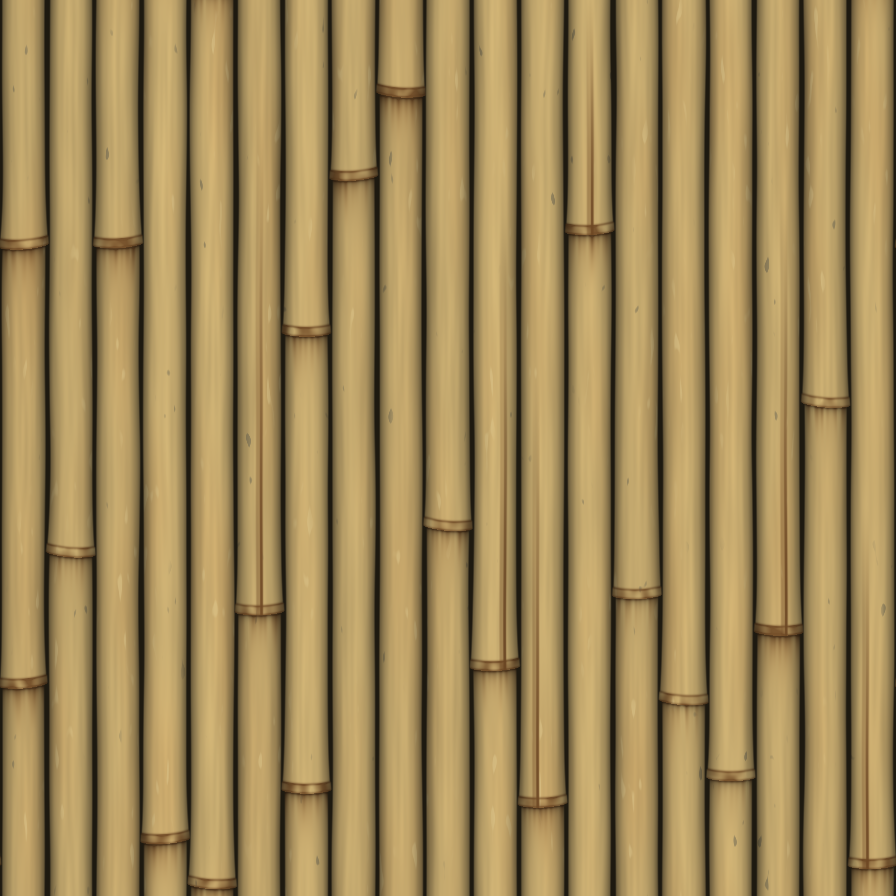
Give the GLSL for this texture, as a Shadertoy shader.

```glsl
// Wall of upright bamboo canes with flared nodes, splits and weathered flecks, tiling both ways.
const float CANES = 19.0;          // canes across
const float HALF_WIDTH = 0.452;    // cane half width, in cane spacings
const float FLARE = 0.062;         // extra half width at a node
const float FLARE_HEIGHT = 0.038;  // decay of the flare, in canvas heights
const float LIP = 0.0105;          // height of the rim at a node
const float SECOND_NODE = 0.15;    // chance of two nodes on a cane
const float SPLIT_CHANCE = 0.45;
const float EDGE_SHADE = 0.52;     // darkening at the sides of a cane
const vec3 STRAW = vec3(0.795, 0.685, 0.447);
const vec3 PALE = vec3(0.86, 0.77, 0.54);
const vec3 TAN = vec3(0.70, 0.54, 0.32);
const vec3 BROWN = vec3(0.43, 0.28, 0.14);
const vec3 GREY = vec3(0.50, 0.46, 0.35);
const vec3 GAP = vec3(0.115, 0.098, 0.063);

// Integer hash giving three values from 0 to 1
vec3 hash3(ivec3 p) {
    uvec3 v = uvec3(p) * 1664525u + 1013904223u;
    for (int i = 0; i < 2; i++) {
        v.x += v.y * v.z;
        v.y += v.z * v.x;
        v.z += v.x * v.y;
        v ^= v >> 16u;
    }
    return vec3(v & 65535u) / 65535.0;
}

float cornerValue(ivec2 corner, vec2 offset, int period, int seed) {
    vec2 gradient = hash3(ivec3(corner.x, corner.y % period, seed)).xy * 2.0 - 1.0;
    return dot(gradient, offset);
}

// Gradient noise along one cane, wrapping vertically
float caneNoise(float u, float y, float across, int period, int seed) {
    vec2 p = vec2((u + 2.0) * across, y * float(period));
    ivec2 i = ivec2(floor(p));
    vec2 f = fract(p);
    vec2 w = f * f * f * (f * (f * 6.0 - 15.0) + 10.0);
    float low = mix(cornerValue(i, f, period, seed),
                    cornerValue(i + ivec2(1, 0), f - vec2(1, 0), period, seed), w.x);
    float high = mix(cornerValue(i + ivec2(0, 1), f - vec2(0, 1), period, seed),
                     cornerValue(i + ivec2(1, 1), f - vec2(1, 1), period, seed), w.x);
    return mix(low, high, w.y);
}

// Colour and coverage of a cane; u is the offset from its axis in cane spacings
vec4 cane(float u, float y, int id, float pixel) {
    int seed = id * 8;
    vec3 nodeRand = hash3(ivec3(id, 3, 71));
    vec3 splitRand = hash3(ivec3(id, 5, 92));
    vec3 toneRand = hash3(ivec3(id, 9, 37));
    u += 0.035 * caneNoise(0.25, y, 1.0, 5, seed);

    // Distances to the nearest node below and above, along a slightly bowed rim
    float rimY = y + 0.003 * (1.0 - 4.0 * u * u) + 0.008 * (nodeRand.z - 0.5) * u;
    float above = 1.0, below = 1.0;
    for (int k = 0; k < 2; k++) {
        if (k == 1 && nodeRand.y > SECOND_NODE) break;
        float d = fract(rimY - nodeRand.x - 0.49 * float(k));
        above = min(above, d);
        below = min(below, 1.0 - d);
    }
    float s = above < below ? above : -below;
    float overNode = smoothstep(-pixel, pixel, s);
    float lip = overNode * (1.0 - smoothstep(LIP - pixel, LIP + pixel, s));

    // Outline
    float halfWidth = HALF_WIDTH + 0.03 * caneNoise(0.6, y, 1.0, 7, seed + 1)
        + overNode * FLARE * exp(-max(s, 0.0) / FLARE_HEIGHT) + 0.016 * lip;
    float soft = max(0.022, 0.7 * pixel * CANES);
    float coverage = 1.0 - smoothstep(-soft, soft, abs(u) - halfWidth);

    // Grain and broad tone changes
    float broad = caneNoise(u, y, 1.5, 4, seed + 2);
    float grain = caneNoise(u, y, 10.0, 8, seed + 3);
    vec3 color = mix(STRAW, TAN, clamp(0.12 * toneRand.x + 0.6 * broad, 0.0, 0.4));
    color *= 0.97 + 0.05 * toneRand.y + 0.09 * grain + 0.05 * broad;

    // Pale scuffs and grey flecks
    float scuff = caneNoise(u, y, 8.0, 30, seed + 4);
    float fleck = caneNoise(u, y, 7.0, 42, seed + 5);
    color = mix(color, PALE, 0.55 * smoothstep(0.25, 0.42, scuff) * smoothstep(0.0, 0.2, broad));
    color = mix(color, GREY, 0.65 * smoothstep(0.39, 0.5, fleck) * smoothstep(0.02, 0.2, -broad));

    // Long split rising from a node: wide stain with a dark line at its side
    float splitLength = mix(0.16, 0.62, splitRand.y);
    float fade = step(splitRand.x, SPLIT_CHANCE) * (1.0 - smoothstep(0.0, splitLength, above));
    float x = u - 0.4 * (splitRand.z - 0.5);
    float stripe = 1.0 - smoothstep(0.05, 0.1, abs(x));
    float line = 1.0 - smoothstep(0.01, 0.045, abs(x - 0.035));
    color = mix(color, BROWN, 0.38 * stripe * sqrt(fade) + 0.55 * line * fade);

    // Rim, its creases, and the stain and shadow beneath it
    float rimStain = clamp(0.2 + 0.45 * toneRand.z + 1.2 * caneNoise(u, y, 4.0, 50, seed + 6), 0.0, 0.85);
    float crease = exp(-pow((s - LIP) / 0.0016, 2.0)) + exp(-pow(s / 0.0018, 2.0));
    float stain = (1.0 - overNode) * exp(-below / 0.022) * (0.2 + 0.5 * toneRand.z + grain);
    color = mix(color, BROWN, clamp(lip * rimStain + 0.5 * crease + stain, 0.0, 0.9));
    color *= 1.0 - 0.4 * (1.0 - overNode) * exp(-below / 0.004);

    // Rounded shading
    color *= 1.0 - EDGE_SHADE * pow(min(abs(u) / halfWidth, 1.0), 2.7);
    return vec4(color, coverage);
}

void mainImage(out vec4 fragColor, in vec2 fragCoord) {
    vec2 uv = fragCoord / iResolution.xy;
    float column = floor(uv.x * CANES);
    float pixel = 1.0 / min(iResolution.x, iResolution.y);
    vec3 color = GAP;
    for (int k = -1; k <= 1; k++) {
        float index = column + float(k);
        vec4 layer = cane(uv.x * CANES - index - 0.5, uv.y, int(mod(index + 0.5, CANES)), pixel);
        color = mix(color, layer.rgb, layer.a);
    }
    fragColor = vec4(color, 1.0);
}
```
